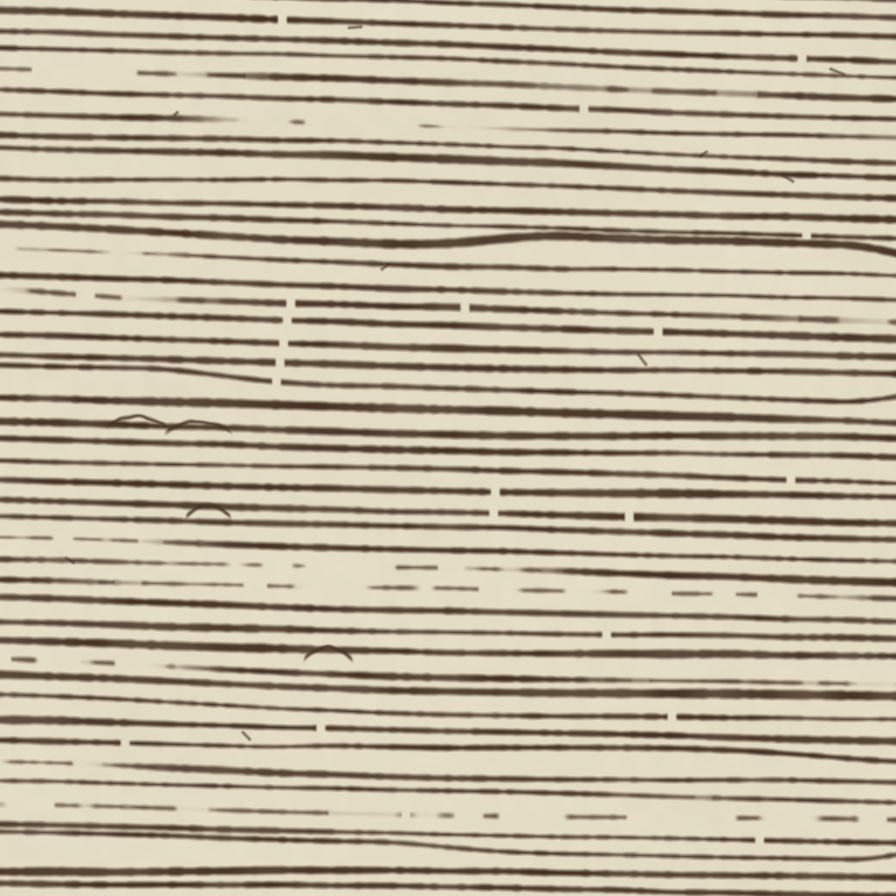
Give the GLSL for this texture, as a Shadertoy shader.

```glsl
// Engraved ruling: dark brown, hand-cut lines running across cream paper.
// Numbered rows are bent by slow noise, pinched together in places, and worn
// into dashes; small nicks, cracks, curls and flecks interrupt the rhythm.

const vec3 PAPER = vec3(0.892, 0.862, 0.772);
const vec3 INK = vec3(0.265, 0.190, 0.130);
const float ROWS = 44.0;
const float HALF_WIDTH = 0.0031;
const float SOFTNESS = 0.0029;
const float SLOPE_BOTTOM = 0.016;
const float SLOPE_TOP = 0.032;
const float BEND = 0.007;
const float ROW_JITTER = 0.42;
const float PINCH_CHANCE = 0.13;
const float WORN_CHANCE = 0.30;
const float NICK_CHANCE = 0.07;
const float CRACK_CHANCE = 0.30;
const int FLECKS = 9;
const int CURLS = 4;

float hash(vec2 p) {
    vec3 q = fract(vec3(p.xyx) * 0.1031);
    q += dot(q, q.yzx + 33.33);
    return fract((q.x + q.y) * q.z);
}

float noise(vec2 p) {
    vec2 cell = floor(p), f = fract(p);
    f = f * f * (3.0 - 2.0 * f);
    float low = mix(hash(cell), hash(cell + vec2(1, 0)), f.x);
    float high = mix(hash(cell + vec2(0, 1)), hash(cell + vec2(1, 1)), f.x);
    return mix(low, high, f.y);
}

// Slow noise along x, independent for every row and channel
float rowNoise(float x, float row, float channel) {
    return noise(vec2(x + channel * 31.0, row * 3.0 + channel * 211.0));
}

float stroke(float dist, float halfWidth, float soft) {
    return 1.0 - smoothstep(halfWidth - soft, halfWidth + soft, dist);
}

// Zero inside a narrow gap, one elsewhere
float gap(float x, float center, float halfWidth) {
    return smoothstep(halfWidth - 0.002, halfWidth + 0.002, abs(x - center));
}

// Clean cuts: isolated nicks, and cracks that run through a few rows
float cuts(float x, float row) {
    float cell = floor(x * 5.0);
    float keep = 1.0;
    if (hash(vec2(cell + 61.0, row + 400.0)) < NICK_CHANCE) {
        float center = (cell + 0.2 + 0.6 * hash(vec2(cell + 9.0, row + 77.0))) / 5.0;
        keep *= gap(x, center, 0.005);
    }
    float group = floor(row / 5.0);
    if (hash(vec2(group + 20.0, 510.0)) < CRACK_CHANCE) {
        float lean = 0.004 * (row - group * 5.0);
        keep *= gap(x, hash(vec2(group + 3.0, 620.0)) + lean, 0.005);
    }
    return keep;
}

float engravedRow(float x, float v, float row, float soft) {
    // Position: private drift plus an occasional pull onto the next row
    float offset = ROW_JITTER * (rowNoise(x * 2.0, row, 1.0) - 0.5);
    offset += 0.3 * (hash(vec2(row + 50.0, 8.0)) - 0.5);
    float pinches = step(hash(vec2(row + 50.0, 21.0)), PINCH_CHANCE);
    float pinch = pinches * smoothstep(0.35, 0.75, rowNoise(x * 2.5, row, 2.0));
    float dist = abs(v - (row + 0.5 + offset + 0.65 * pinch) / ROWS);

    // Weight: row by row, slowly along the row, and with a rough edge
    float weight = 0.75 + 0.5 * hash(vec2(row + 50.0, 34.0));
    weight *= 0.7 + 0.6 * rowNoise(x * 4.0, row, 3.0);
    float rough = 0.0011 * (rowNoise(x * 130.0, row, 4.0) - 0.5);

    // Wear: thin the row, then break it into faint dashes
    float wears = step(hash(vec2(row + 50.0, 55.0)), WORN_CHANCE);
    float wear = wears * smoothstep(0.45, 0.75, rowNoise(x * 2.6, row, 5.0));
    float dash = smoothstep(0.40, 0.62, rowNoise(x * 42.0, row, 6.0));
    float strength = mix(1.0, 0.8 * dash, wear);
    strength *= 0.82 + 0.18 * rowNoise(x * 20.0, row, 7.0);
    float halfWidth = HALF_WIDTH * weight * (1.0 - 0.4 * wear) + rough;
    return strength * cuts(x, row) * stroke(dist, halfWidth, soft);
}

// Stray marks: short slanted flecks and low arched curls
float strayMarks(vec2 p, float soft) {
    float ink = 0.0;
    for (int i = 0; i < FLECKS; i++) {
        float id = float(i);
        vec2 d = p - vec2(hash(vec2(id, 701.0)), hash(vec2(id, 802.0)));
        float angle = 3.14 * hash(vec2(id, 903.0));
        vec2 dir = vec2(cos(angle), sin(angle));
        float reach = 0.002 + 0.006 * hash(vec2(id, 114.0));
        d -= dir * clamp(dot(d, dir), -reach, reach);
        ink = max(ink, 0.7 * stroke(length(d), 0.0014, soft * 0.7));
    }
    for (int i = 0; i < CURLS; i++) {
        float id = float(i);
        vec2 center = vec2(0.45 * hash(vec2(id, 215.0)), 0.25 + 0.3 * hash(vec2(id, 316.0)));
        vec2 d = p - center;
        float span = 0.020 + 0.018 * hash(vec2(id, 417.0));
        float u = d.x / span;
        float arch = 0.013 * (1.0 - u * u) + 0.003 * (noise(p * 90.0) - 0.5);
        float steep = 0.026 * u / span;
        float dist = abs(d.y - arch) / sqrt(1.0 + steep * steep);
        float ends = 1.0 - smoothstep(0.85, 1.05, abs(u));
        ink = max(ink, 0.85 * ends * stroke(dist, 0.0019, soft * 0.8));
    }
    return ink;
}

void mainImage(out vec4 fragColor, in vec2 fragCoord) {
    vec2 p = fragCoord / iResolution.y;
    float soft = max(SOFTNESS, 1.0 / iResolution.y);

    // Shared downhill slope and gentle bending of the whole sheet
    float v = p.y + p.x * mix(SLOPE_BOTTOM, SLOPE_TOP, p.y);
    v += BEND * (noise(p * vec2(2.3, 3.0) + 7.0) - 0.5);
    v += 0.0012 * (noise(p * vec2(16.0, 30.0)) - 0.5);

    float blank = 1.0 - strayMarks(p, soft);
    float nearest = floor(v * ROWS);
    for (int k = -2; k <= 2; k++)
        blank *= 1.0 - engravedRow(p.x, v, nearest + float(k), soft);

    // Faint paper mottling under the ink
    vec3 paper = PAPER + 0.014 * (noise(p * 60.0) - 0.5) + 0.010 * (noise(p * 6.0) - 0.5);
    fragColor = vec4(mix(INK, paper, blank), 1.0);
}
```
